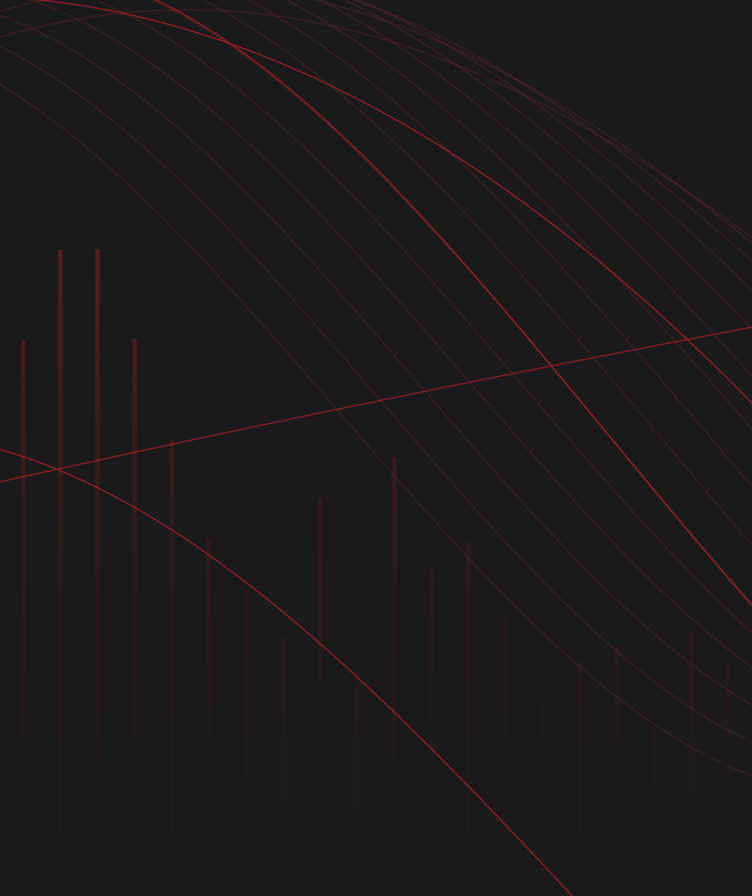
A WebGL 1 fragment shader for this background:

```glsl
precision highp float;

uniform vec2 u_resolution;

const vec3 BACKGROUND = vec3(0.102, 0.102, 0.100);
const vec3 BAR_RED = vec3(0.75, 0.12, 0.14);
const vec3 FAINT_RED = vec3(0.75, 0.18, 0.24);
const vec3 BRIGHT_RED = vec3(0.80, 0.12, 0.14);
const float CANVAS_WIDTH = 0.84;
const float FAMILY_COUNT = 15.0;
const float BAR_START = 0.026;
const float BAR_SPACING = 0.0414;

float bump(float x, float center, float width) {
    float d = (x - center) / width;
    return exp(-d * d);
}

// Height offset is corrected by the slope to get the true distance
float stroke(float offset, float slope, float halfWidth, float pixel) {
    float dist = offset / sqrt(1.0 + slope * slope);
    return 1.0 - smoothstep(0.0, halfWidth + pixel, abs(dist));
}

float sineLine(vec2 p, vec2 center, float amplitude, float frequency, float halfWidth, float pixel) {
    float phase = frequency * (p.x - center.x);
    float offset = p.y - center.y - amplitude * sin(phase);
    return stroke(offset, amplitude * frequency * cos(phase), halfWidth, pixel);
}

float parabolaLine(vec2 p, vec2 start, float slope, float bend, float halfWidth, float pixel) {
    float d = p.x - start.x;
    float offset = p.y - start.y - d * (slope + bend * d);
    return stroke(offset, slope + 2.0 * bend * d, halfWidth, pixel);
}

// One tall group on the left, a ragged group in the middle, a low tail
float barHeight(float index) {
    float height = 0.26 + 0.476 * bump(index, 1.5, 2.85);
    height += 0.045 * bump(index, 5.7, 1.2) + 0.022 * bump(index, 4.0, 0.5);
    height += 0.104 * bump(index, 11.3, 2.0);
    height += 0.173 * bump(index, 8.0, 0.5) + 0.162 * bump(index, 10.0, 0.5);
    height += 0.043 * bump(index, 12.0, 0.5) - 0.044 * bump(index, 9.0, 0.5);
    height -= 0.063 * bump(index, 14.0, 0.5) + 0.07 * bump(index, 17.0, 0.5);
    height += 0.02 * bump(index, 16.0, 0.5) + 0.034 * bump(index, 18.0, 0.5);
    return height;
}

// Soft sided bars, dimmer towards the bottom
float bars(vec2 p, float pixel) {
    float index = floor((p.x - BAR_START) / BAR_SPACING + 0.5);
    float dist = abs(p.x - BAR_START - index * BAR_SPACING);
    float side = 1.0 - smoothstep(0.001, 0.0028 + pixel, dist);
    float altitude = 1.0 - p.y;
    float below = clamp((barHeight(index) - altitude) / pixel + 0.5, 0.0, 1.0);
    float glow = 0.03 + 0.66 * altitude * altitude;
    return side * below * glow;
}

// Waves that drift right and flatten, gathering along an envelope
float waveFamily(vec2 p, float halfWidth, float pixel) {
    float uncovered = 1.0;
    float rightLift = 0.0072 * pow(p.x / CANVAS_WIDTH, 4.0);
    for (float i = 0.0; i < FAMILY_COUNT; i++) {
        float t = i / (FAMILY_COUNT - 1.0);
        vec2 center = vec2(0.378 + 0.0599 * i, 0.4596 + 0.0047 * i + 0.0573 * pow(t, 6.0));
        center.y -= rightLift * max(i * (5.0 - i), 0.0);
        float amplitude = 0.4297 + i * (0.02474 - 0.001042 * i);
        float frequency = 2.688 - 0.0806 * i;
        uncovered *= 1.0 - 0.19 * sineLine(p, center, amplitude, frequency, halfWidth, pixel);
    }
    return 1.0 - uncovered;
}

float brightLines(vec2 p, float halfWidth, float pixel) {
    float steep = sineLine(p, vec2(0.677, 0.483), 0.5273, 2.304, halfWidth, pixel);
    float low = sineLine(p, vec2(0.677, 1.041), 0.56, 1.92, halfWidth, pixel);
    float arch = parabolaLine(p, vec2(0.0456, 0.0), 0.1085, 0.5775, halfWidth, pixel);
    float rising = parabolaLine(p, vec2(0.0, 0.5378), -0.2225, 0.02, halfWidth, pixel);
    return max(max(steep, low), max(arch, 0.9 * rising));
}

void main() {
    // Height is one unit, y runs down from the top edge
    float pixel = 1.0 / u_resolution.y;
    vec2 p = vec2(gl_FragCoord.x, u_resolution.y - gl_FragCoord.y) * pixel;

    vec3 color = mix(BACKGROUND, BAR_RED, bars(p, pixel));
    color = mix(color, FAINT_RED, waveFamily(p, 0.0005, pixel));
    color = mix(color, BRIGHT_RED, 0.72 * brightLines(p, 0.0003, pixel));
    gl_FragColor = vec4(color, 1.0);
}
```
